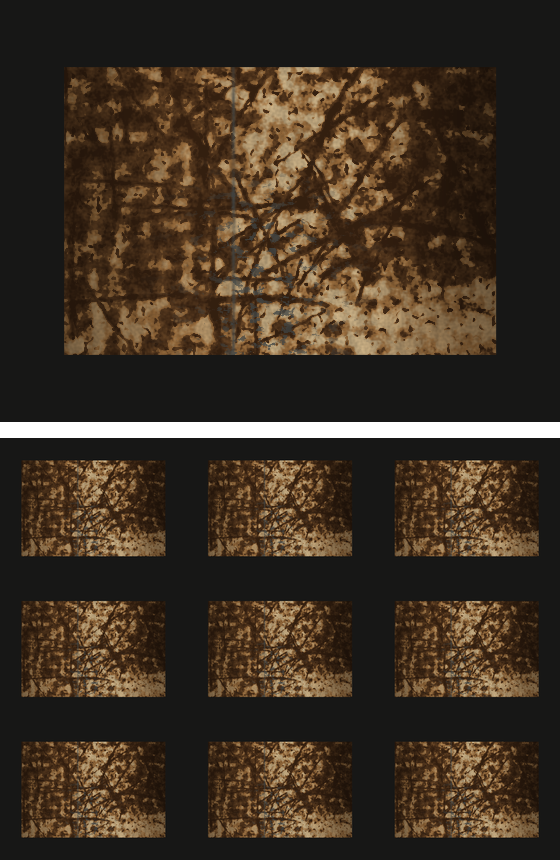
Top: one tile. Bottom: repeated 3 by 3.
This texture is drawn by a Shadertoy shader. Its source:

```glsl
// Rusted, scratched paint on a metal sheet, set in a plain dark frame.
// A rust field sums wrapped gradient noise, streaks, strokes and a broad bias;
// its level then picks cream paint, ochre stain or brown rust.
const vec2 PANEL_MIN = vec2(0.1146, 0.159);
const vec2 PANEL_MAX = vec2(0.8860, 0.841);
const vec3 FRAME = vec3(0.090, 0.090, 0.088);
const vec3 CREAM = vec3(0.71, 0.62, 0.47);
const vec3 OCHRE = vec3(0.57, 0.40, 0.22);
const vec3 RUST_WARM = vec3(0.39, 0.26, 0.14);
const vec3 RUST_DARK = vec3(0.20, 0.12, 0.06);
const vec3 SLATE = vec3(0.25, 0.27, 0.27);
const int SCRATCHES = 40;
const float EDGE = 0.07;        // softness of the rust boundary
const float SEAM_X = 0.392;     // vertical joint, in panel units

vec2 hash2(vec2 p) {
    vec3 a = fract(p.xyx * vec3(0.1031, 0.1030, 0.0973));
    a += dot(a, a.yzx + 33.33);
    return fract((a.xx + a.yz) * a.zy);
}

// Gradient noise that repeats after 'period' whole cells
float gradCorner(vec2 cell, vec2 f, vec2 period, float seed) {
    float a = 6.2832 * hash2(mod(cell, period) + seed).x;
    return dot(vec2(cos(a), sin(a)), f);
}

float noise(vec2 uv, vec2 period, float seed) {
    vec2 p = uv * period, i = floor(p), f = p - i;
    vec2 u = f * f * f * (f * (f * 6.0 - 15.0) + 10.0);
    vec2 e = vec2(1.0, 0.0);
    float low = mix(gradCorner(i, f, period, seed),
                    gradCorner(i + e.xy, f - e.xy, period, seed), u.x);
    float high = mix(gradCorner(i + e.yx, f - e.yx, period, seed),
                     gradCorner(i + e.xx, f - e.xx, period, seed), u.x);
    return mix(low, high, u.y);
}

float fbm(vec2 uv, vec2 period, float seed) {
    float sum = 0.0, amp = 0.6;
    for (int k = 0; k < 4; k++) {
        sum += amp * noise(uv, period, seed + float(k) * 7.0);
        period *= 2.0;
        amp *= 0.62;
    }
    return sum;
}

float bell(float x) { return exp(-x * x); }

// Soft stroke with a slight bend; r.x runs along it, r.y across
float stroke(vec2 p, float angle, float halfLength, float width, float bend) {
    float c = cos(angle), s = sin(angle);
    vec2 r = vec2(c * p.x + s * p.y, c * p.y - s * p.x);
    float ends = 1.0 - smoothstep(0.75, 1.0, abs(r.x) / halfLength);
    return bell((r.y + bend * r.x * r.x) / width) * ends;
}

float scratches(vec2 q, vec2 size) {
    float mask = 0.0;
    for (int k = 0; k < SCRATCHES; k++) {
        vec2 h = hash2(vec2(float(k), 3.0)), g = hash2(vec2(float(k), 17.0));
        int kind = k % 5;
        float angle = float(kind) * 0.52 + (g.x - 0.5) * 0.3;
        if (kind == 3) { h.x *= 0.48; angle = 1.57 + (g.x - 0.5) * 0.08; }
        if (kind == 1 || kind == 2) h.x = 0.35 + 0.4 * h.x;
        float width = mix(0.003, 0.008, fract(g.x * 7.3));
        float halfLength = mix(0.07, 0.24, g.y);
        mask = max(mask, stroke((q - h) * size, angle, halfLength, width, (g.y - 0.5) * 1.4));
    }
    return mask;
}

// Rust prevails at left and upper right; paint in the middle and low corners
float rustBias(vec2 q) {
    float left = 1.0 - smoothstep(0.25, 0.46, q.x);
    float right = smoothstep(0.62, 0.84, q.x) * smoothstep(0.16, 0.36, q.y);
    float lowRight = smoothstep(0.5, 0.65, q.x) * (1.0 - smoothstep(0.12, 0.32, q.y));
    float lowLeft = bell(length((q - vec2(0.13, 0.09)) / vec2(0.11, 0.12)));
    return -0.13 + 0.23 * left + 0.33 * right - 0.12 * lowRight - 0.26 * lowLeft;
}

void mainImage(out vec4 fragColor, in vec2 fragCoord) {
    vec2 uv = fragCoord / iResolution.xy;
    vec2 panel = PANEL_MAX - PANEL_MIN;
    vec2 q = (uv - PANEL_MIN) / panel;
    vec2 size = panel * vec2(iResolution.x / iResolution.y, 1.0);
    float left = 1.0 - smoothstep(0.25, 0.5, q.x);

    // Rust field
    vec2 ragged = 0.006 * vec2(noise(uv, vec2(60.0, 45.0), 5.0), noise(uv, vec2(60.0, 45.0), 9.0));
    float field = rustBias(q) + 0.85 * fbm(uv, vec2(26.0, 20.0), 21.0);
    field += 0.34 * noise(uv, vec2(9.0, 30.0), 51.0);
    field += 0.38 * left * noise(uv, vec2(44.0, 7.0), 63.0);
    field += 0.50 * scratches(q + ragged, size);
    field += 0.45 * stroke((q + ragged * 2.0 - vec2(0.66, 0.42)) * size, -0.95, 0.15, 0.022, 1.6);
    field += 0.35 * smoothstep(0.22, 0.42, noise(uv, vec2(88.0, 66.0), 77.0));

    // Paint, stained near rust and worn in vertical streaks
    float grain = noise(uv, vec2(180.0, 135.0), 91.0);
    float wear = noise(uv, vec2(70.0, 14.0), 103.0);
    float clean = smoothstep(0.04, 0.34, -field + 0.14 * wear);
    clean *= 1.0 - 0.45 * max(left, smoothstep(0.65, 0.9, q.x));
    vec3 paint = mix(OCHRE, CREAM, clean) * (1.0 + 0.16 * wear + 0.14 * grain);

    // Rust and blue-grey bare metal
    float tone = 0.42 + 1.1 * fbm(uv, vec2(32.0, 24.0), 117.0) + 0.35 * grain + 0.15 * left;
    tone -= 0.45 * smoothstep(0.1, 0.5, field);
    vec3 rust = mix(RUST_DARK, RUST_WARM, clamp(tone, 0.0, 1.0));
    vec3 color = mix(paint, rust, smoothstep(-EDGE, EDGE, field));
    float bareZone = bell((q.x - 0.47) / 0.17) * (1.0 - smoothstep(0.4, 0.75, q.y));
    float bare = smoothstep(0.12, 0.26, fbm(uv, vec2(36.0, 40.0), 131.0)) * bareZone;
    float seam = bell((q.x - SEAM_X) / 0.0045) * (0.55 + 0.6 * wear);
    color = mix(color, SLATE, clamp(0.8 * bare + seam, 0.0, 0.85));

    // Uneven light, then the frame with a smooth edge
    float light = mix(0.72, 1.0, smoothstep(0.0, 0.32, q.x));
    light *= 1.0 - 0.45 * smoothstep(0.68, 1.0, q.x) * mix(0.6, 1.0, smoothstep(0.0, 0.5, q.y));
    vec2 outside = (abs(q - 0.5) - 0.5) * panel * iResolution.xy;
    float inside = clamp(0.5 - max(outside.x, outside.y), 0.0, 1.0);
    fragColor = vec4(mix(FRAME, color * light, inside), 1.0);
}
```
